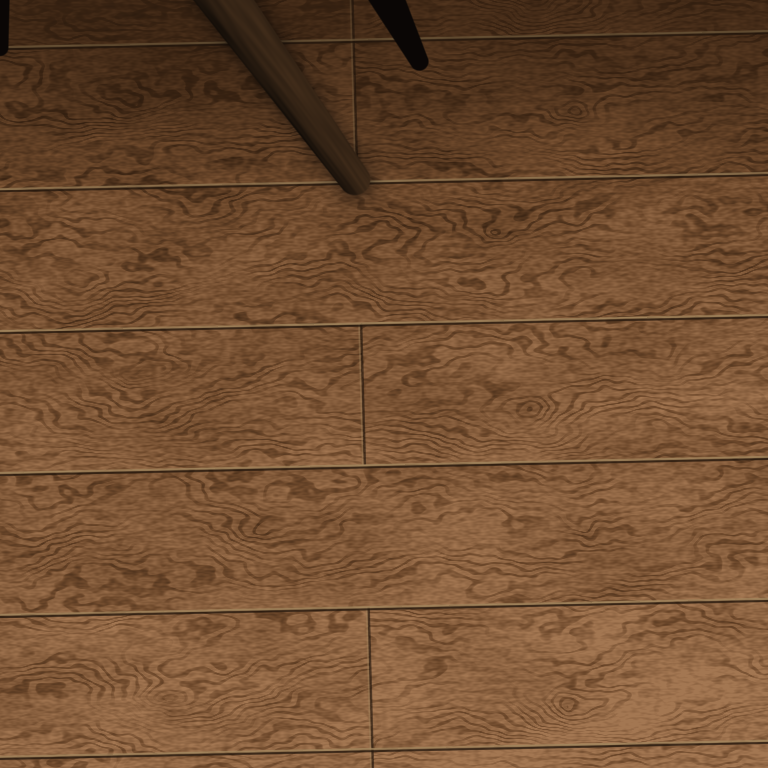
This texture is drawn by a WebGL 2 fragment shader. Its source:

```glsl
#version 300 es
precision highp float;
// Dark oak plank floor with figured grain, pale seams and furniture legs in shadow.
uniform vec2 u_resolution;
out vec4 fragColor;

vec2 hash2(vec2 p) {
  vec3 q = fract(p.xyx * vec3(0.1031, 0.1030, 0.0973));
  q += dot(q, q.yzx + 33.33);
  return fract((q.xx + q.yz) * q.zy);
}

float gradientNoise(vec2 p) {
  vec2 cell = floor(p), f = fract(p);
  vec2 w = f * f * f * (f * (f * 6.0 - 15.0) + 10.0);
  float corner[4];
  for (int i = 0; i < 4; i++) {
    vec2 o = vec2(i & 1, i >> 1);
    float angle = 6.2832 * hash2(cell + o).x;
    corner[i] = dot(vec2(cos(angle), sin(angle)), f - o);
  }
  return mix(mix(corner[0], corner[1], w.x), mix(corner[2], corner[3], w.x), w.y);
}

float band(float d, float halfWidth, float px) {
  return 1.0 - smoothstep(halfWidth - 0.5 * px, halfWidth + px, abs(d));
}

// Tapered leg: x is the signed offset across it (-1 to 1), y the distance to its edge.
vec2 taperedLeg(vec2 p, vec2 a, vec2 b, float ra, float rb) {
  vec2 axis = b - a, q = p - a;
  float t = clamp(dot(q, axis) / dot(axis, axis), 0.0, 1.0);
  float r = mix(ra, rb, t);
  float across = dot(q, normalize(vec2(-axis.y, axis.x)));
  return vec2(across / r, length(q - axis * t) - r);
}

// Contours of a warped height field; knots bend them into closed loops.
float woodGrain(vec2 p, float row, float side) {
  vec2 seed = 20.0 * hash2(vec2(row + 11.0, side + 3.0)) + 30.0;
  float phase = p.y * 68.0;
  phase += 5.5 * gradientNoise(p * vec2(4.5, 12.0) + seed);
  phase += 1.6 * gradientNoise(p * vec2(17.0, 36.0) + seed.yx);
  phase += 0.6 * gradientNoise(p * vec2(48.0, 90.0) + seed);
  float knotShade = 0.0;
  for (int i = 0; i < 2; i++) {
    vec2 h = hash2(vec2(row * 3.0 + 17.0, float(i) + 5.0));
    vec2 d = p - vec2((float(i) + 0.15 + 0.7 * h.x) * 0.49, 0.05 + 0.08 * h.y);
    d += 0.014 * gradientNoise(p * 22.0 + seed);
    float strength = hash2(h * 91.0 + 7.0).x;
    phase += (3.0 + 7.0 * strength) * exp(-length(d * vec2(11.0, 20.0)) * 1.2);
    knotShade += strength * exp(-dot(d, d) * 2800.0);
  }
  float ring = smoothstep(-0.1, 0.95, sin(6.2832 * phase));
  float patchy = smoothstep(-0.35, 0.3, gradientNoise(p * vec2(9.0, 24.0) + seed.yx));
  float streak = gradientNoise(p * vec2(24.0, 150.0) + seed);
  float pores = gradientNoise(p * vec2(110.0, 330.0) + seed);
  float mottle = gradientNoise(p * vec2(5.0, 14.0) + seed.yx * 2.0);
  return 0.1 - ring * (0.08 + 0.24 * patchy) + 0.16 * streak + 0.24 * pores
    + 0.2 * mottle - 0.2 * knotShade;
}

vec3 woodColor(float t) {
  vec3 dark = vec3(0.22, 0.135, 0.07), middle = vec3(0.43, 0.285, 0.17);
  vec3 pale = vec3(0.64, 0.465, 0.32);
  vec3 c = mix(dark, middle, clamp(t * 2.0, 0.0, 1.0));
  c = mix(c, pale, clamp(t * 2.0 - 1.0, 0.0, 1.0));
  return c * (1.0 + 0.9 * clamp(t, -0.7, 0.0));
}

void main() {
  vec2 uv = gl_FragCoord.xy / u_resolution;
  float px = 1.0 / min(u_resolution.x, u_resolution.y);

  // Slightly tilted rows; alternate rows and the outer ones are split by a joint.
  float pitch = 0.1848;
  float v = (uv.y - 0.0145 - 0.021 * uv.x) / pitch;
  float row = floor(v);
  float seam = (v - round(v)) * pitch;
  float joint = uv.x - 0.4855 + 0.0265 * uv.y;
  float split = (mod(row, 2.0) < 0.5 || row < 0.0 || row > 4.0) ? 1.0 : 0.0;
  float side = split * step(0.0, joint);

  // Light falls off toward the top, with a soft shadow around the legs.
  float light = 0.78 - 0.4 * uv.y - 0.3 * smoothstep(0.66, 1.0, uv.y);
  light += 0.12 * (uv.x - 0.35) * (1.0 - uv.y);
  light -= 0.1 * exp(-dot(uv - vec2(0.22, 0.92), (uv - vec2(0.22, 0.92)) * vec2(14.0, 30.0)));
  light += 0.05 * (hash2(vec2(row + 40.0, side)).x - 0.5);
  float contrast = mix(1.0, 0.5, smoothstep(0.7, 1.0, uv.y));
  vec3 color = woodColor(light + contrast * woodGrain(vec2(uv.x, fract(v) * pitch), row, side));

  // Bevels: a pale edge beside a dark gap.
  vec3 gap = vec3(0.12, 0.075, 0.04);
  vec3 edge = mix(vec3(0.64, 0.53, 0.37), vec3(0.4, 0.32, 0.21), smoothstep(0.65, 1.0, uv.y));
  float wear = 0.75 + 0.35 * gradientNoise(vec2(uv.x * 18.0, row * 3.7 + 9.3));
  color = mix(color, gap, 0.65 * split * band(joint, 0.0013, px));
  color = mix(color, edge, 0.4 * split * band(joint + 0.0026, 0.0008, px));
  color = mix(color, gap, 0.75 * band(seam + 0.0024, 0.0014, px));
  color = mix(color, edge, wear * band(seam, 0.0011, px));

  // One brown leg with rounded shading, then two nearly black ones.
  vec2 leg = taperedLeg(uv, vec2(0.278, 1.02), vec2(0.462, 0.766), 0.033, 0.02);
  float legGrain = gradientNoise(vec2(leg.x * 5.0, uv.y * 14.0));
  vec3 legColor = vec3(0.25, 0.17, 0.1) * (0.85 + 0.25 * leg.x - 0.3 * leg.x * leg.x + 0.2 * legGrain);
  color *= 1.0 - 0.35 * exp(-max(leg.y, 0.0) * 90.0);
  color = mix(color, legColor, 1.0 - smoothstep(-px, px, leg.y));
  float darkLeg = taperedLeg(uv, vec2(0.495, 1.02), vec2(0.546, 0.92), 0.024, 0.012).y;
  darkLeg = min(darkLeg, taperedLeg(uv, vec2(-0.004, 1.02), vec2(0.0, 0.938), 0.017, 0.011).y);
  color = mix(color, vec3(0.04, 0.025, 0.018), 1.0 - smoothstep(-px, px, darkLeg));
  fragColor = vec4(color, 1.0);
}
```
